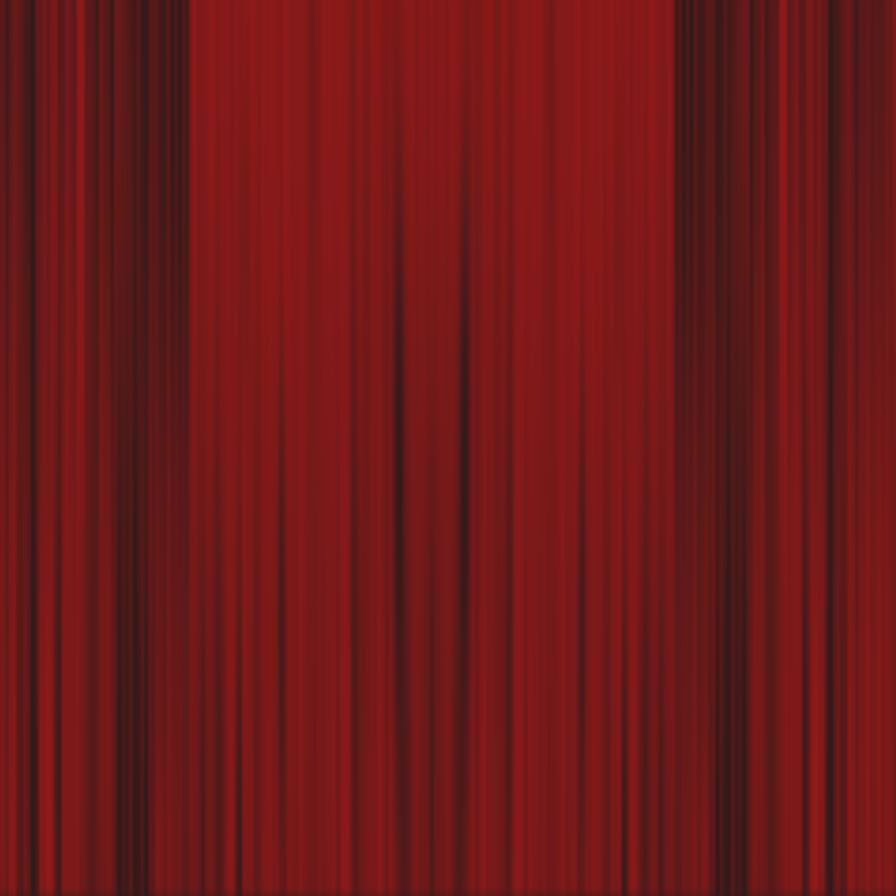
Write a WebGL 2 fragment shader that draws this texture.

```glsl
#version 300 es
precision highp float;
// Red stage curtain: a bright middle cloth between two shaded side drapes.
// Soft elliptical pleats and stretched value noise, mirrored about one axis,
// set a single shade that picks between a dark and a lit fabric colour.

uniform vec2 u_resolution;
out vec4 fragColor;

const float AXIS = 0.482;        // mirror line of the folds
const float DRAPE_EDGE = 0.271;  // distance from the axis to the side drapes
const vec3 DARK_CLOTH = vec3(0.20, 0.10, 0.10);
const vec3 LIT_CLOTH = vec3(0.575, 0.098, 0.098);

float hash(vec2 p) {
    return fract(sin(dot(p, vec2(127.1, 311.7))) * 43758.5453);
}

float valueNoise(vec2 p) {
    vec2 cell = floor(p);
    vec2 f = fract(p);
    f = f * f * (3.0 - 2.0 * f);
    float low = mix(hash(cell), hash(cell + vec2(1.0, 0.0)), f.x);
    float high = mix(hash(cell + vec2(0.0, 1.0)), hash(cell + 1.0), f.x);
    return mix(low, high, f.y);
}

// Long vertical threads, centred on zero.
float threads(vec2 p) {
    float sum = 0.0;
    float gain = 0.34;
    vec2 scale = vec2(66.0, 1.6);
    for (int i = 0; i < 3; i++) {
        sum += gain * (valueNoise(p * scale + float(i) * 17.0) - 0.5);
        scale *= vec2(1.9, 0.8);
        gain *= 1.22;
    }
    return sum;
}

// Soft ellipse: 1 at its centre, fading over its reach.
float pleat(vec2 p, vec2 centre, vec2 reach) {
    vec2 q = (p - centre) / reach;
    return exp(-dot(q, q));
}

// Middle cloth: p.x is the distance from the axis, p.y the drop from the top.
float middleShade(vec2 p) {
    float shade = 0.87 - 0.15 * smoothstep(0.0, 0.7, p.y);
    shade -= 0.06 * pleat(p, vec2(0.02, 0.50), vec2(0.08, 0.35));
    shade += 0.05 * pleat(p, vec2(0.16, 0.25), vec2(0.05, 0.40));

    // deep folds beside the axis
    shade -= 0.62 * pleat(p, vec2(0.036, 0.50), vec2(0.006, 0.32));
    shade -= 0.45 * pleat(p, vec2(0.000, 0.85), vec2(0.009, 0.36));
    shade -= 0.32 * pleat(p, vec2(0.030, 0.98), vec2(0.008, 0.28));
    shade -= 0.40 * pleat(p, vec2(0.087, 0.75), vec2(0.005, 0.40));
    shade -= 0.52 * pleat(p, vec2(0.168, 0.70), vec2(0.005, 0.28));

    // faint upper folds
    shade -= 0.24 * pleat(p, vec2(0.133, 0.08), vec2(0.005, 0.30));
    shade -= 0.22 * pleat(p, vec2(0.208, 0.26), vec2(0.006, 0.20));

    // gathered hem near the drapes
    for (int i = 0; i < 3; i++) {
        float x = 0.215 + 0.0195 * float(i);
        shade -= 0.42 * pleat(p, vec2(x, 0.95), vec2(0.005, 0.32));
    }
    return shade;
}

// Side drape, in the same coordinates.
float sideShade(vec2 p) {
    float shade = 0.41 + 0.06 * smoothstep(0.2, 0.9, p.y);

    // shadowed bands
    shade -= 0.24 * pleat(p, vec2(0.285, 0.25), vec2(0.024, 0.65));
    shade -= 0.36 * pleat(p, vec2(0.329, 0.92), vec2(0.020, 0.40));
    shade -= 0.32 * pleat(p, vec2(0.449, 0.30), vec2(0.011, 0.50));
    shade -= 0.18 * pleat(p, vec2(0.442, 0.02), vec2(0.030, 0.22));
    shade -= 0.34 * pleat(p, vec2(0.417, 0.85), vec2(0.006, 0.32));
    shade -= 0.32 * pleat(p, vec2(0.446, 0.92), vec2(0.006, 0.25));

    // lit ridges
    shade += 0.40 * pleat(p, vec2(0.386, 0.65), vec2(0.019, 0.50));
    shade += 0.28 * pleat(p, vec2(0.384, 0.05), vec2(0.008, 0.40));
    shade += 0.28 * pleat(p, vec2(0.336, 0.15), vec2(0.006, 0.32));
    shade += 0.36 * pleat(p, vec2(0.430, 0.90), vec2(0.008, 0.35));
    shade += 0.34 * pleat(p, vec2(0.305, 1.00), vec2(0.009, 0.16));
    shade += 0.24 * pleat(p, vec2(0.475, 0.70), vec2(0.010, 0.60));
    shade += 0.20 * pleat(p, vec2(0.508, 0.50), vec2(0.016, 0.80));
    return shade;
}

void main() {
    vec2 uv = gl_FragCoord.xy / u_resolution;
    vec2 p = vec2(abs(uv.x - AXIS), 1.0 - uv.y);

    // join the cloths with a soft edge
    float side = smoothstep(DRAPE_EDGE - 0.007, DRAPE_EDGE + 0.005, p.x);
    float shade = mix(middleShade(p), sideShade(p), side);

    // weave, rougher on the drapes and towards the hem
    float roughness = mix(0.32 + 0.34 * p.y, 1.05, side);
    shade += roughness * threads(p);

    // thin shadow along the hem
    shade *= mix(0.72, 1.0, smoothstep(0.0, 0.012, uv.y));
    fragColor = vec4(mix(DARK_CLOTH, LIT_CLOTH, clamp(shade, 0.0, 1.0)), 1.0);
}
```
